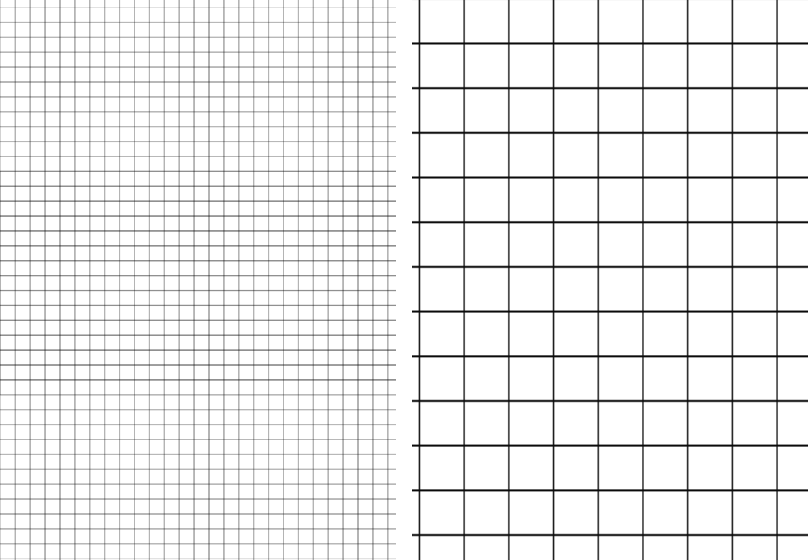
Left: the whole. Right: its middle third, enlarged.
A WebGL 1 fragment shader for this pattern:

```glsl
precision highp float;
// Squared paper: thin dark rules on white, about 26.5 cells across and 37.5 down.
// Each rule is a repeated strip whose coverage is integrated over the pixel footprint.
// A central band of rows prints heavier, while the outermost rules print faint.

uniform vec2 u_resolution;

// Lengths are in canvas heights, measured from the upper left corner.
const vec2 PITCH = vec2(0.02661, 0.0266);
const vec2 FIRST_RULE = vec2(0.00065, 0.0134);
const float COLUMN_WIDTH = 0.00082;
const float ROW_WIDTH = 0.00078;
const float HEAVY_ROW_WIDTH = 0.00122;
const float FOOTPRINT_PIXELS = 1.5;

// Row numbers count downward from zero.
const float HEAVY_FIRST = 11.0;
const float HEAVY_LAST = 25.0;
const float LAST_ROW = 37.0;
const float FAINT_ROW = 0.4;
const float FAINT_MARGIN = 0.6;

const vec3 PAPER = vec3(1.0);
const vec3 INK = vec3(0.04);

// One when value lies between low and high, otherwise zero.
float within(float value, float low, float high) {
  return step(low, value) * step(value, high);
}

// Share of the pixel footprint covered by a strip centred at distance zero.
float stripCoverage(float distance, float width, float footprint) {
  float upper = min(distance + 0.5 * footprint, 0.5 * width);
  float lower = max(distance - 0.5 * footprint, -0.5 * width);
  return clamp((upper - lower) / footprint, 0.0, 1.0);
}

void main() {
  vec2 position = gl_FragCoord.xy / u_resolution.y;
  position.y = 1.0 - position.y;
  float footprint = FOOTPRINT_PIXELS / u_resolution.y;

  // Nearest rule in each direction and the signed distance to it.
  vec2 grid = (position - FIRST_RULE) / PITCH;
  vec2 index = floor(grid + 0.5);
  vec2 offset = (grid - index) * PITCH;

  // Rows vary in weight, and the first and last are faint.
  float heavy = within(index.y, HEAVY_FIRST, HEAVY_LAST);
  float rowWidth = mix(ROW_WIDTH, HEAVY_ROW_WIDTH, heavy);
  float inner = within(index.y, 0.5, LAST_ROW - 0.5);
  float row = stripCoverage(offset.y, rowWidth, footprint);
  row *= mix(FAINT_ROW, 1.0, inner);

  // The left margin rule is faint except beside the heavy band.
  float besideBand = within(grid.y, HEAVY_FIRST, HEAVY_LAST + 1.0);
  float fullColumn = max(step(0.5, index.x), besideBand);
  float column = stripCoverage(offset.x, COLUMN_WIDTH, footprint);
  column *= mix(FAINT_MARGIN, 1.0, fullColumn);

  // Crossing rules overlap as layers of ink.
  float ink = 1.0 - (1.0 - row) * (1.0 - column);
  gl_FragColor = vec4(mix(PAPER, INK, ink), 1.0);
}
```
